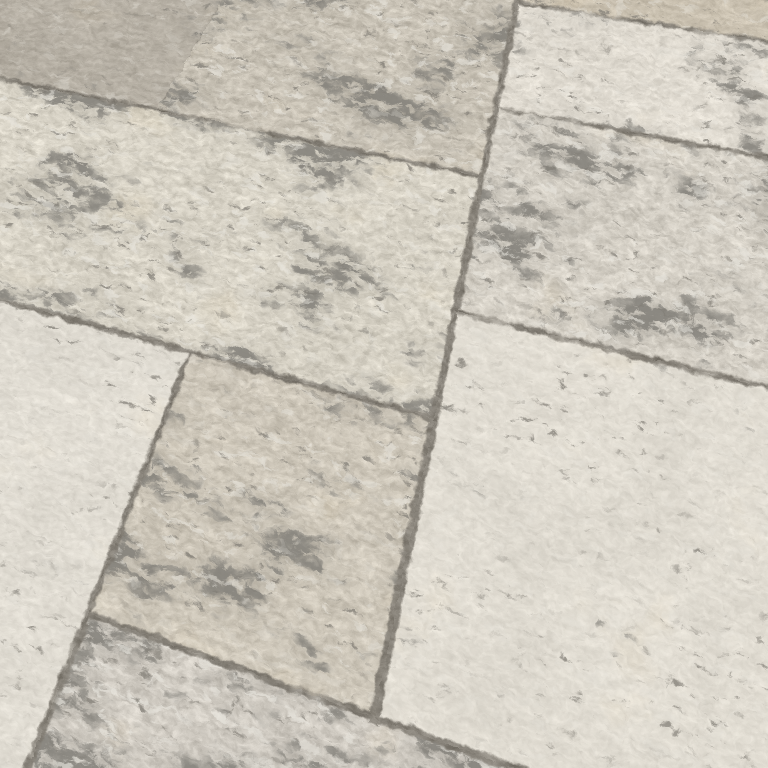
This texture is drawn by a three.js fragment shader. Its source:

```glsl
// Weathered limestone paving in perspective, with grey stains and worn mortar joints.
varying vec2 vUv;

struct Slab {
  vec3 tone;
  float stain; // 0 clean, 1 heavily weathered
  float gap;   // distance to the nearest joint
  float seed;
};

float gradientNoise(vec2 p) {
  vec2 cell = floor(p);
  vec2 f = p - cell;
  vec2 blend = f * f * f * (f * (f * 6.0 - 15.0) + 10.0);
  float corner[4];
  for (int i = 0; i < 4; i++) {
    vec2 o = vec2(mod(float(i), 2.0), float(i / 2));
    float angle = 6.2832 * fract(sin(dot(cell + o, vec2(127.1, 311.7))) * 43758.5);
    corner[i] = dot(vec2(cos(angle), sin(angle)), f - o);
  }
  return mix(mix(corner[0], corner[1], blend.x), mix(corner[2], corner[3], blend.x), blend.y);
}

float fbm(vec2 p) {
  float sum = 0.0;
  float amp = 1.0;
  for (int i = 0; i < 5; i++) {
    sum += amp * gradientNoise(p);
    p = mat2(1.6, 1.2, -1.2, 1.6) * p + 5.3;
    amp *= 0.55;
  }
  return sum;
}

float band(float x, float lo, float hi) {
  return min(x - lo, hi - x);
}

// Slabs on either side of the long joint; row is the depth along that joint.
Slab slabAt(vec2 p, float spine, float row) {
  float nearCut = (p.x - 0.036 - 0.39 * p.y) * 0.93;
  float farCut = (p.x - 0.2 - 0.6 * (p.y - 0.85)) * 0.86;
  float side = abs(spine);
  if (row < 0.066 && nearCut > 0.0)
    return Slab(vec3(0.82, 0.8, 0.765), 0.95, min(0.066 - row, nearCut), 1.0);
  if (spine > 0.0) {
    if (row < 0.594)
      return Slab(vec3(0.88, 0.862, 0.822), 0.04, min(side, band(row, 0.066, 0.594)), 2.0);
    if (row < 0.86)
      return Slab(vec3(0.835, 0.815, 0.775), 0.8, min(side, band(row, 0.594, 0.86)), 3.0);
    if (row < 0.997)
      return Slab(vec3(0.88, 0.86, 0.82), 0.45, min(side, band(row, 0.86, 0.997)), 4.0);
    return Slab(vec3(0.79, 0.755, 0.69), 0.4, min(side, row - 0.997), 5.0);
  }
  if (row > 0.77) {
    float gap = min(side, row - 0.77);
    float faint = abs(farCut) + 0.0035;
    if (farCut < 0.0) return Slab(vec3(0.715, 0.69, 0.645), 0.3, min(gap, faint), 6.0);
    return Slab(vec3(0.785, 0.76, 0.71), 0.75, min(gap, faint), 7.0);
  }
  if (row > 0.455)
    return Slab(vec3(0.845, 0.825, 0.775), 0.72, min(side, band(row, 0.455, 0.77)), 8.0);
  if (nearCut < 0.0)
    return Slab(vec3(0.88, 0.863, 0.825), 0.06, min(0.455 - row, -nearCut), 9.0);
  return Slab(vec3(0.805, 0.778, 0.725), 0.66,
    min(min(side, nearCut), band(row, 0.066, 0.455)), 10.0);
}

void main() {
  // Ragged joint edges come from a slight warp of the layout
  vec2 p = vUv + 0.0035 * vec2(fbm(vUv * 60.0), fbm(vUv * 60.0 + 31.0));
  float spine = p.x - 0.474 - 0.2 * p.y;
  float row = (p.y + 0.35 * spine) / (1.0 + 0.2 * spine);
  Slab slab = slabAt(p, spine, row);

  // Ground coordinates, compressed towards the far edge and curled by noise
  vec2 ground = vec2(spine * (1.0 + 0.25 * row), row * (1.25 + 0.35 * row)) + slab.seed * 3.7;
  vec2 curl = vec2(fbm(ground * 18.0 + 3.0), fbm(ground * 18.0 + 57.0));
  ground += 0.008 * curl;

  // Stone body: cloudy tone, soft mottling and fine grain
  float cloud = fbm(ground * 6.0 + 17.0);
  float mottle = fbm(ground * vec2(30.0, 42.0));
  float speckle = fbm(ground * vec2(75.0, 95.0) + 29.0);
  float grain = gradientNoise(ground * 140.0);
  vec3 color = slab.tone + 0.03 * cloud + (0.03 + 0.07 * slab.stain) * mottle;
  color += (0.04 + 0.05 * slab.stain) * speckle + 0.025 * grain;
  color -= vec3(0.015, 0.022, 0.035) * smoothstep(0.3, 0.8, cloud);

  // Grey stains: broad veils crumbling into ragged darker flakes
  float patchNoise = fbm(ground * vec2(5.5, 7.0) + 41.0) + 0.35 * mottle;
  float edgeDirt = 0.16 * exp(-slab.gap * 40.0);
  float threshold = 0.46 - 0.68 * slab.stain - edgeDirt;
  float veil = smoothstep(threshold, threshold + 0.65, patchNoise);
  float crumbs = fbm(ground * vec2(26.0, 40.0) + 7.0) + 0.35 * speckle;
  float flakes = smoothstep(-0.15, 0.3, crumbs + 0.5 * veil - 0.25);
  color = mix(color, vec3(0.5, 0.49, 0.465), veil * (0.14 + 0.72 * flakes));

  // Pale shell fragments and small dark pits, gathered in loose clusters
  float cluster = smoothstep(-0.15, 0.4, fbm(ground * 5.0 + 95.0) + 0.3 * slab.stain);
  float shells = smoothstep(0.2, 0.5, fbm(ground * vec2(26.0, 38.0) + 63.0));
  color = mix(color, vec3(0.91, 0.9, 0.87), shells * (0.2 + 0.5 * slab.stain * cluster));
  float pits = smoothstep(0.3, 0.75, fbm(ground * vec2(32.0, 52.0) + 85.0));
  color = mix(color, vec3(0.5, 0.485, 0.455), pits * (0.15 + 0.6 * cluster));

  // Mortar joints, wider near the viewer and along the long joint, worn in places
  float width = mix(0.0052, 0.0022, vUv.y);
  float wear = 0.95 - 0.6 * smoothstep(0.05, 0.5, fbm(vUv * 8.0 + 23.0));
  if (abs(spine) < slab.gap + 0.0005) {
    width = width * 1.15 + 0.0014;
    wear = 0.92;
  }
  width += 0.0028 * fbm(vUv * 42.0 + 12.0);
  float joint = 1.0 - smoothstep(width - 0.0023, width + 0.0023, slab.gap);
  vec3 mortar = vec3(0.51, 0.49, 0.455) + 0.1 * mottle + 0.07 * speckle;
  color = mix(color, mortar, joint * wear);

  gl_FragColor = vec4(color, 1.0);
}
```
